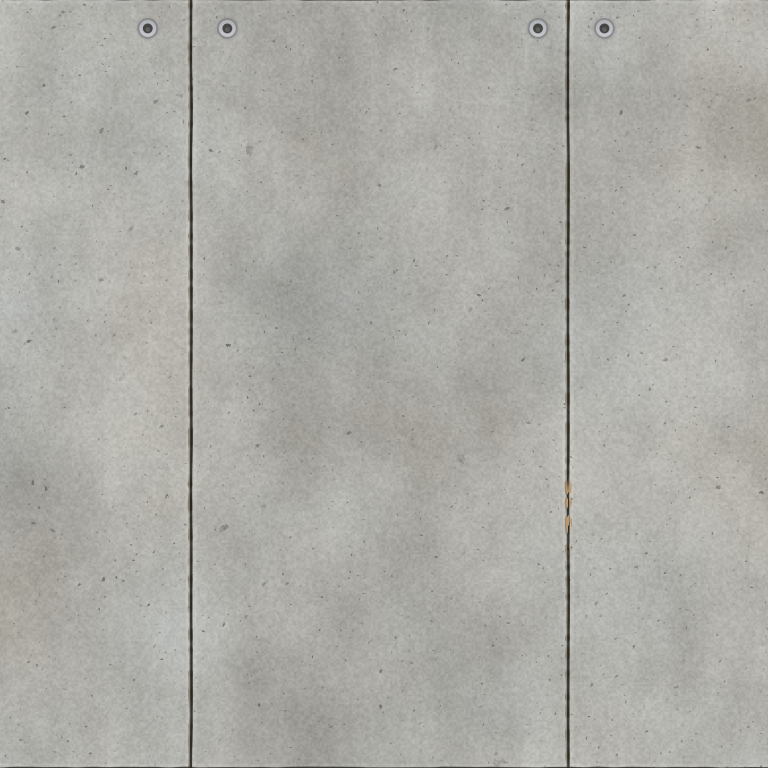
Write a three.js fragment shader that draws this texture.

```glsl
// Weathered concrete panels: two upright panels per tile, split by thin dark joints,
// with ring-shaped anchors near the top corners. Layered value noise gives clouds,
// streaks and grain; jittered cells scatter the pits and the larger blemishes.
varying vec2 vUv;

const float FIRST_JOINT = 0.249;
const float JOINT_STEP = 0.491;
const float JOINT_HALF = 0.0016;
const float LIP_WIDTH = 0.007;
const float EDGE = 0.0009;
const float ANCHOR_Y = 0.963;
const float ANCHOR_RIGHT = 0.047;
const vec2 ANCHOR_LEFT = vec2(0.0566, 0.0395);  // inset at first and second joint
const float ANCHOR_RADIUS = 0.0135;
const float HOLE_RADIUS = 0.0064;
const float CHIP_Y = 0.328;
const float CHIP_HALF = 0.055;
const float CLOUD_GAIN = 3.1;
const float MOTTLE_GAIN = 1.5;
const float STREAK_GAIN = 0.75;
const float GRAIN_GAIN = 0.06;

const vec3 LIGHT_CONCRETE = vec3(0.705, 0.703, 0.682);
const vec3 DARK_CONCRETE = vec3(0.645, 0.640, 0.618);
const vec3 WARM_TINT = vec3(0.03, 0.002, -0.025);
const vec3 PIT_COLOR = vec3(0.36, 0.355, 0.34);
const vec3 JOINT_COLOR = vec3(0.15, 0.145, 0.125);
const vec3 STAIN_COLOR = vec3(0.47, 0.43, 0.36);
const vec3 CHIP_COLOR = vec3(0.72, 0.59, 0.43);
const vec3 RING_COLOR = vec3(0.73, 0.74, 0.76);
const vec3 RIM_COLOR = vec3(0.48, 0.48, 0.49);
const vec3 HOLE_COLOR = vec3(0.27, 0.27, 0.26);

float hash(vec2 p) {
  vec3 q = fract(vec3(p.xyx) * 0.1031);
  q += dot(q, q.yzx + 33.33);
  return fract((q.x + q.y) * q.z);
}

float noise(vec2 p) {
  vec2 i = floor(p), f = fract(p);
  f = f * f * (3.0 - 2.0 * f);
  return mix(mix(hash(i), hash(i + vec2(1.0, 0.0)), f.x),
             mix(hash(i + vec2(0.0, 1.0)), hash(i + 1.0), f.x), f.y);
}

float fbm(vec2 p) {
  float sum = 0.0, amp = 0.5;
  for (int i = 0; i < 5; i++) {
    sum += amp * noise(p);
    p = mat2(1.6, 1.2, -1.2, 1.6) * p + 17.3;
    amp *= 0.5;
  }
  return sum;
}

float disc(float d, float radius) {
  return 1.0 - smoothstep(radius - EDGE, radius + EDGE, d);
}

// One ragged, randomly turned ellipse in a share of the grid cells
float pits(vec2 uv, float cells, float density, float radius) {
  uv = mat2(0.88, 0.475, -0.475, 0.88) * uv + 1.0;
  vec2 id = floor(uv * cells);
  vec2 center = 0.28 + 0.44 * vec2(hash(id + 3.1), hash(id + 8.7));
  vec2 p = (fract(uv * cells) - center) / cells;
  float a = 1.1 + 2.4 * (hash(id + 21.4) - 0.5);
  p = mat2(cos(a), -sin(a), sin(a), cos(a)) * p;
  float ragged = 0.6 + 0.8 * noise(uv * 2.2 / radius);
  float pick = hash(id + 5.9);
  float size = radius * mix(0.35, 1.25, pick * pick);
  float d = length(p * vec2(0.75, 1.25)) * ragged;
  return step(hash(id), density) * disc(d, size) * mix(0.25, 1.0, hash(id + 12.6));
}

vec3 concrete(vec2 uv) {
  float clouds = fbm(uv * vec2(5.0, 3.6) + 4.0) - 0.48;
  float mottle = fbm(uv * vec2(20.0, 16.0) + 50.0) - 0.48;
  float streaks = fbm(vec2(uv.x * 42.0, uv.y * 3.0)) - 0.48;
  float streakZone = 0.25 + smoothstep(0.5, 1.0, uv.y) + 0.6 * smoothstep(0.45, 0.1, uv.y);
  float tone = 0.56 + CLOUD_GAIN * clouds + MOTTLE_GAIN * mottle + STREAK_GAIN * streaks * streakZone;
  vec3 color = mix(DARK_CONCRETE, LIGHT_CONCRETE, clamp(tone, -0.6, 1.5));
  color += WARM_TINT * (fbm(uv * 5.0 + 90.0) - 0.48);
  float grain = noise(uv * 390.0) + 0.6 * noise(uv * 210.0 + 30.0) - 0.8;
  color += GRAIN_GAIN * grain;
  float wear = pits(uv, 105.0, 0.22, 0.0010);
  wear = max(wear, pits(uv + 0.37, 43.0, 0.13, 0.0022));
  wear = max(wear, 0.8 * pits(uv + 0.71, 9.0, 0.10, 0.0050) * noise(uv * 260.0 + 7.0));
  return mix(color, PIT_COLOR, 0.75 * wear);
}

void main() {
  vec2 uv = vUv;
  vec3 color = concrete(uv);

  for (int i = 0; i < 2; i++) {
    float k = float(i);
    float jointX = FIRST_JOINT + k * JOINT_STEP;

    // Joint: pale lips, brown stain, then the gap
    float d = uv.x - jointX - 0.001 * (noise(vec2(uv.y * 14.0, k * 9.0)) - 0.5);
    float rough = noise(vec2(uv.y * 130.0, k * 7.0 + 3.0));
    color += 0.03 * disc(abs(d), LIP_WIDTH);
    float stain = disc(abs(d + 0.0012), JOINT_HALF + 0.0016 * rough);
    color = mix(color, STAIN_COLOR, stain * (0.4 + 0.4 * rough));
    color = mix(color, JOINT_COLOR, disc(abs(d), JOINT_HALF) * (0.8 + 0.2 * rough));

    // Splintered filler showing in the second joint
    float span = 1.0 - smoothstep(0.5, 1.0, abs(uv.y - CHIP_Y) / CHIP_HALF);
    float splinter = noise(vec2(uv.x * 500.0, uv.y * 90.0));
    float chip = k * span * disc(abs(d - 0.0008), 0.0045 * rough);
    color = mix(color, CHIP_COLOR, chip * smoothstep(0.3, 0.6, splinter));

    // Anchors: soft halo, dark rim, bright ring, hole with a lit core
    for (int s = 0; s < 2; s++) {
      float inset = s == 0 ? -mix(ANCHOR_LEFT.x, ANCHOR_LEFT.y, k) : ANCHOR_RIGHT;
      vec2 p = uv - vec2(jointX + inset, ANCHOR_Y);
      float r = length(p);
      color = mix(color, RIM_COLOR, 0.35 * (1.0 - smoothstep(0.011, 0.018, r)));
      color = mix(color, RIM_COLOR, 0.6 * disc(r, ANCHOR_RADIUS));
      color = mix(color, RING_COLOR - 4.0 * p.y, disc(r, ANCHOR_RADIUS - 0.0025));
      color = mix(color, HOLE_COLOR, disc(r, HOLE_RADIUS));
      color = mix(color, RIM_COLOR, 0.5 * disc(length(p + vec2(0.0, 0.0015)), 0.003));
    }
  }

  // Horizontal joint shared by the top and bottom borders
  float border = min(uv.y + 0.0005, 1.0015 - uv.y);
  color += 0.03 * disc(border, 0.006);
  color = mix(color, JOINT_COLOR, 0.85 * disc(border, 0.0011 + 0.0012 * noise(uv * 50.0)));

  gl_FragColor = vec4(color, 1.0);
}
```
